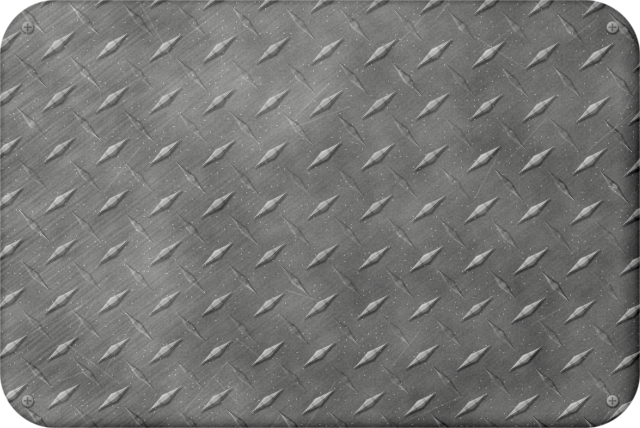
Reproduce this texture procedurally as a Shadertoy shader.

```glsl
// Worn steel tread plate: raised diamond lugs, faint crossing lugs, rounded corners, four screws.

// Lengths are in canvas heights.
const vec2  FIRST_LUG = vec2(0.1328, -0.0195);  // from the top left
const vec2  PITCH = vec2(0.12676, 0.1260);      // lug spacing at the top
const vec2  PITCH_SHRINK = vec2(0.00094, 0.00098); // spacing lost per row
const vec2  SKEW = vec2(0.00176, 0.0026);       // x drift per row, y drift per column
const vec2  CELL = vec2(0.1235, -0.1190);       // mean cell, y up
const vec2  BRIGHT_AXIS = vec2(0.772, 0.636);
const vec2  FAINT_AXIS = vec2(0.695, -0.719);
const vec2  BRIGHT_SIZE = vec2(0.0480, 0.0105); // half length, half width
const vec2  FAINT_SIZE = vec2(0.0490, 0.0088);
const vec2  SHADOW_SHIFT = vec2(0.0025, -0.0045);
const vec2  SCREW_INSET = vec2(0.0645, 0.0635);
const float SCREW_RADIUS = 0.0135;
const float CORNER_RADIUS = 0.130;
const float STEEL_LEFT = 0.495;
const float STEEL_RIGHT = 0.405;
const float WEAR = 0.17;
const int   SCRATCHES = 36;
const vec3  TINT = vec3(1.0, 1.0, 0.995);
const vec3  PAPER = vec3(1.0);

float hash(vec2 p) {
    vec3 h = fract(p.xyx * vec3(0.1031, 0.1030, 0.0973));
    h += dot(h, h.yzx + 33.33);
    return fract((h.x + h.y) * h.z);
}

float cornerSlope(vec2 cell, vec2 f) {
    float a = 6.2832 * hash(cell);
    return dot(vec2(cos(a), sin(a)), f);
}

float gradientNoise(vec2 p) {
    vec2 c = floor(p), f = p - c, e = vec2(1, 0);
    vec2 s = f * f * f * (f * (f * 6.0 - 15.0) + 10.0);
    return mix(mix(cornerSlope(c, f), cornerSlope(c + e, f - e), s.x),
               mix(cornerSlope(c + e.yx, f - e.yx), cornerSlope(c + 1.0, f - 1.0), s.x), s.y);
}

float fbm(vec2 p) {
    float sum = 0.0, amp = 0.6;
    for (int i = 0; i < 5; i++) {
        sum += amp * gradientNoise(p);
        p = mat2(1.6, 1.2, -1.2, 1.6) * p + 7.3;
        amp *= 0.55;
    }
    return sum;
}

// Column and row at a point measured from the top left; rows tighten downwards.
vec2 latticeAt(vec2 p) {
    vec2 g = p / PITCH;
    for (int i = 0; i < 3; i++) {
        g.x = (p.x - FIRST_LUG.x - SKEW.x * g.y) / (PITCH.x - PITCH_SHRINK.x * g.y);
        float s = p.y - FIRST_LUG.y - SKEW.y * g.x;
        g.y = (PITCH.y - sqrt(max(PITCH.y * PITCH.y - 4.0 * PITCH_SHRINK.y * s, 0.0))) / (2.0 * PITCH_SHRINK.y);
    }
    return g;
}

// Signed distance, position along (-1..1), position across (-1..1).
vec3 lug(vec2 q, vec2 axis, vec2 size) {
    float u = dot(q, axis), v = dot(q, vec2(-axis.y, axis.x));
    float w = size.y * pow(max(1.0 - abs(u) / size.x, 0.0), 1.15);
    return vec3(max(abs(v) - w, abs(u) - size.x), u / size.x, v / max(w, 0.0005));
}

float segment(vec2 p, vec2 dir, float halfLength) {
    return length(p - dir * clamp(dot(p, dir), -halfLength, halfLength));
}

void mainImage(out vec4 fragColor, in vec2 fragCoord) {
    float px = 1.0 / iResolution.y;
    vec2 p = fragCoord * px, size = iResolution.xy * px;
    float across = p.x / size.x;

    // Steel: broad light, stains, diagonal brushing, grain
    float stain = fbm(p * 4.5 + 3.0);
    float fine = fbm(p * 26.0 + 11.0);
    float tone = mix(STEEL_LEFT, STEEL_RIGHT, smoothstep(0.0, 0.95, across));
    tone += WEAR * stain + 0.05 * fine + 0.035 * (p.y - 0.5);
    tone += 0.05 * exp(-30.0 * pow(across - 0.42, 2.0)) * smoothstep(0.2, 0.8, p.y);
    float brush = gradientNoise(vec2(dot(p, vec2(0.8, 0.6)) * 9.0, dot(p, vec2(-0.6, 0.8)) * 170.0));
    tone += brush * mix(0.09, 0.03, smoothstep(0.0, 0.6, across));
    tone += 0.05 * gradientNoise(p * 190.0);

    // Pale specks
    vec2 speckPos = p * 70.0, speckCell = floor(speckPos);
    vec2 speckAt = 0.25 + 0.5 * vec2(hash(speckCell + 5.1), hash(speckCell + 9.7));
    float speck = 1.0 - smoothstep(0.05, 0.18, length(speckPos - speckCell - speckAt));
    tone += 0.16 * speck * step(0.80, hash(speckCell + 31.0));

    // Long thin scratches
    for (int i = 0; i < SCRATCHES; i++) {
        float k = float(i);
        vec2 at = size * vec2(hash(vec2(k, 1.7)), hash(vec2(k, 8.3)));
        float a = mix(0.3, 1.1, hash(vec2(k, 4.9))) * (hash(vec2(k, 6.1)) > 0.3 ? 1.0 : -1.0);
        float d = segment(p - at, vec2(cos(a), sin(a)), mix(0.02, 0.09, hash(vec2(k, 2.2))));
        tone += 0.06 * (1.0 - smoothstep(0.0, 0.0007 + px, d));
    }

    vec2 grid = latticeAt(vec2(p.x, size.y - p.y));

    // Faint lugs at the cell centres
    vec2 faintId = floor(grid);
    vec3 f = lug((grid - faintId - 0.5) * CELL, FAINT_AXIS, FAINT_SIZE);
    float rim = 1.0 - smoothstep(0.0, 0.0018 + px, abs(f.x + 0.001));
    float body = 1.0 - smoothstep(-px, px, f.x);
    float strength = mix(0.6, 1.2, hash(faintId + 2.0)) * clamp(0.9 + 1.5 * fine, 0.3, 1.4);
    tone += strength * (rim * mix(0.08, -0.12, smoothstep(-0.3, 0.3, f.z)) + body * (0.035 + 0.12 * fine));
    tone -= strength * body * 0.06 * (1.0 - smoothstep(0.05, 0.12, abs(abs(f.y) - 0.22)));

    // Raised lugs with a cast shadow and lit facets
    vec2 id = floor(grid + 0.5);
    vec2 q = (grid - id) * CELL;
    vec2 lugSize = BRIGHT_SIZE * mix(0.94, 1.05, hash(id + 17.0));
    tone -= 0.15 * (1.0 - smoothstep(-0.002, 0.004, lug(q - SHADOW_SHIFT, BRIGHT_AXIS, lugSize).x));
    vec3 b = lug(q, BRIGHT_AXIS, lugSize);
    float facet = mix(0.46, 0.69, smoothstep(-0.55, -0.15, b.z)) + 0.11 * smoothstep(0.3, 0.8, b.z);
    facet -= 0.08 * (1.0 - smoothstep(0.03, 0.10, abs(abs(b.y) - 0.30)));
    facet += 0.06 * (hash(id + 41.0) - 0.5) + 0.10 * fine - 0.04 * across;
    tone = mix(tone, facet, 1.0 - smoothstep(-px, px, b.x));

    // Rolled edges, darkest on the right and bottom
    vec2 fromCorner = abs(p - 0.5 * size) - 0.5 * size + CORNER_RADIUS;
    float plate = length(max(fromCorner, 0.0)) + min(max(fromCorner.x, fromCorner.y), 0.0) - CORNER_RADIUS;
    tone -= 0.17 * (1.0 - smoothstep(0.0, 0.055, size.x - p.x));
    tone -= 0.12 * (1.0 - smoothstep(0.0, 0.035, p.y));
    tone -= 0.09 * smoothstep(-0.016, 0.0, plate);

    // Cross-head screws
    vec2 s = p - mix(SCREW_INSET, size - SCREW_INSET, step(0.5 * size, p));
    tone -= 0.22 * (1.0 - smoothstep(SCREW_RADIUS - 0.002, SCREW_RADIUS + 0.005, length(s - 0.5 * SHADOW_SHIFT)));
    float head = 0.60 + 9.0 * dot(s, vec2(-0.6, 0.8));
    float slot = max(min(abs(s.x), abs(s.y)) - 0.0016, max(abs(s.x), abs(s.y)) - 0.0085);
    head -= 0.25 * (1.0 - smoothstep(-px, px, slot));
    tone = mix(tone, head, 1.0 - smoothstep(-px, px, length(s) - SCREW_RADIUS));

    vec3 color = mix(clamp(tone, 0.0, 1.0) * TINT, PAPER, smoothstep(-px, px, plate));
    fragColor = vec4(color, 1.0);
}
```
